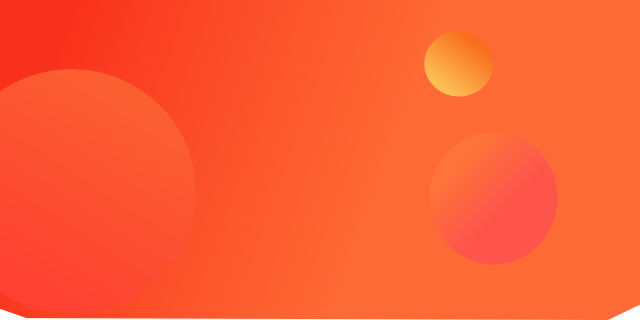
A WebGL 2 fragment shader for this background:

```glsl
#version 300 es
precision highp float;
// Warm red-to-orange banner with three gradient discs and clipped lower corners.

uniform vec2 u_resolution;
out vec4 outColor;

// Position relative to a disc, scaled so that its rim has length 1.
vec2 discSpace(vec2 p, vec2 center, vec2 radius) {
    return (p - center) / radius;
}

// Antialiased coverage of a disc of the given radius.
float discMask(vec2 q, vec2 radius, float pixel) {
    return clamp(0.5 + (1.0 - length(q)) * radius.y / pixel, 0.0, 1.0);
}

// Linear blend along a diagonal axis between two stops.
vec3 diagonalGradient(vec2 q, vec2 axis, float start, float end, vec3 a, vec3 b) {
    float t = (dot(q, normalize(axis)) - start) / (end - start);
    return mix(a, b, clamp(t, 0.0, 1.0));
}

void main() {
    float pixel = 1.0 / u_resolution.y;
    vec2 p = gl_FragCoord.xy * pixel;

    // Slanted backdrop gradient, slightly eased toward orange
    float slant = p.x + 0.365 * (1.0 - p.y);
    float t = pow(clamp((slant - 0.225) / 1.19, 0.0, 1.0), 0.9);
    vec3 color = mix(vec3(0.978, 0.188, 0.108), vec3(0.998, 0.416, 0.206), t);

    // Large disc cut by the left side
    vec2 radius = vec2(0.388, 0.383);
    vec2 q = discSpace(p, vec2(0.224, 0.401), radius);
    vec3 fill = diagonalGradient(q, vec2(0.65, 1.0), -0.95, 0.95,
        vec3(1.0, 0.25, 0.195), vec3(0.982, 0.372, 0.19));
    color = mix(color, fill, discMask(q, radius, pixel));

    // Small golden disc
    radius = vec2(0.108, 0.1025);
    q = discSpace(p, vec2(1.434, 0.801), radius);
    fill = diagonalGradient(q, vec2(0.8, 1.0), -0.85, 0.75,
        vec3(0.988, 0.745, 0.335), vec3(0.978, 0.435, 0.12));
    color = mix(color, fill, discMask(q, radius, pixel));

    // Medium coral disc
    radius = vec2(0.2005, 0.206);
    q = discSpace(p, vec2(1.542, 0.380), radius);
    fill = diagonalGradient(q, vec2(1.0, -1.0), -0.8, 0.2,
        vec3(0.998, 0.455, 0.22), vec3(0.998, 0.335, 0.295));
    color = mix(color, fill, discMask(q, radius, pixel));

    // White below the bottom edge and its two sloped corners
    float edge = max(0.0062 - 0.0033 * p.x, 0.035 - 0.35 * p.x);
    edge = max(edge, 0.48 * (p.x - 1.9));
    color = mix(vec3(1.0), color, clamp(0.5 + (p.y - edge) / pixel, 0.0, 1.0));

    outColor = vec4(color, 1.0);
}
```
